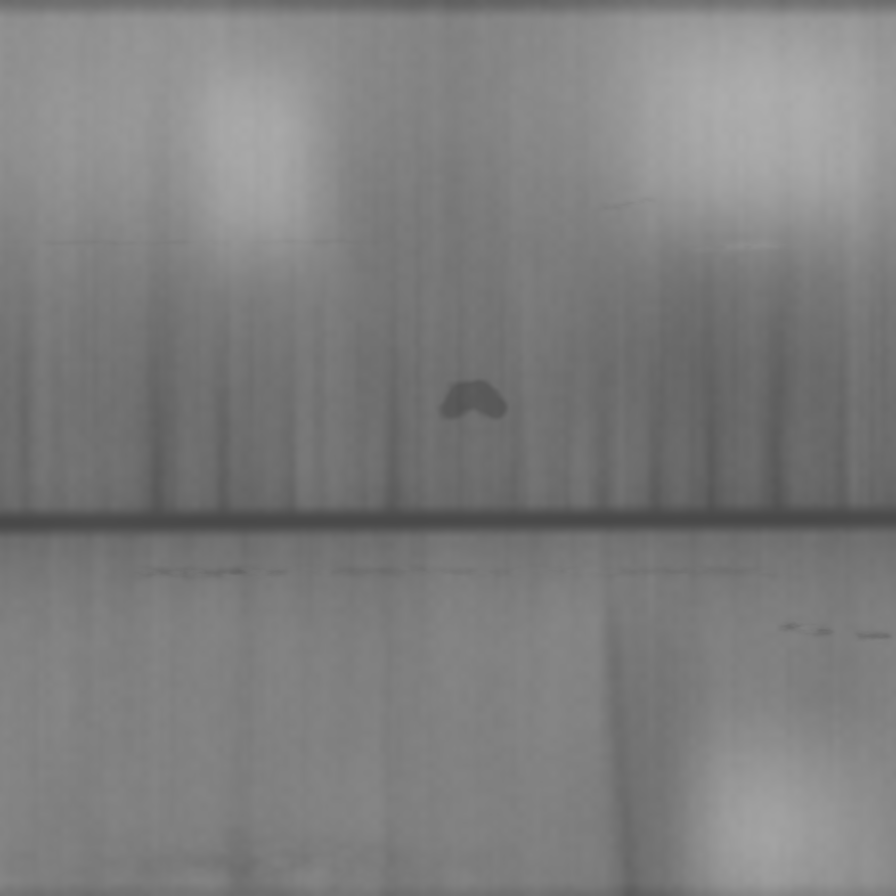
Reproduce this texture procedurally as a Shadertoy shader.

```glsl
// Weathered grey panels: two sheets meeting at a dark horizontal seam.
// Soft tonal gradients carry pale worn patches, stretched-noise streaks,
// looped drip stains above the seam, a blot and a few faint scratches.

const float SEAM_Y = 0.419;
const float SEAM_TONE = 0.285;

float hash(vec2 p) {
    vec3 q = fract(vec3(p.xyx) * 0.1031);
    q += dot(q, q.yzx + 33.33);
    return fract((q.x + q.y) * q.z);
}

float noise(vec2 p) {
    vec2 i = floor(p), f = fract(p);
    f = f * f * (3.0 - 2.0 * f);
    return mix(mix(hash(i), hash(i + vec2(1, 0)), f.x),
               mix(hash(i + vec2(0, 1)), hash(i + vec2(1, 1)), f.x), f.y);
}

float fbm(vec2 p) {
    float sum = 0.0, amp = 0.5;
    for (int i = 0; i < 4; i++) {
        sum += amp * noise(p);
        p = p * 2.03 + 17.3;
        amp *= 0.5;
    }
    return sum / 0.9375;
}

float bell(float d, float width) {
    return exp(-d * d / (width * width));
}

// Rectangle mask with separate edge blur in x and y
float softBox(vec2 p, vec2 center, vec2 halfSize, vec2 blur) {
    vec2 m = 1.0 - smoothstep(-blur, blur, abs(p - center) - halfSize);
    return m.x * m.y;
}

// Soft slanted mark, worn into dashes along its length
float scratch(vec2 p, vec2 center, float halfLen, float slope, float width) {
    vec2 d = p - center;
    d.y -= slope * d.x + 0.004 * (noise(vec2(p.x * 45.0, center.y * 90.0)) - 0.5);
    float span = 1.0 - smoothstep(0.6 * halfLen, halfLen, abs(d.x));
    float wear = smoothstep(0.2, 0.75, fbm(p * vec2(50.0, 110.0)));
    return span * bell(d.y, width) * wear;
}

// Vertical streaks from noise stretched strongly along y
float streaks(vec2 p, float seed) {
    float wide = noise(vec2(p.x * 22.0 + seed, p.y * 1.6)) - 0.5;
    float fine = noise(vec2(p.x * 62.0 + seed, p.y * 2.5)) - 0.5;
    float hair = noise(vec2(p.x * 150.0 + seed, p.y * 5.0)) - 0.5;
    return wide * 0.45 + fine * 0.37 + hair * 0.18;
}

// Soft dark runs rising from the seam and fading with height
float drips(vec2 p) {
    float sum = 0.0;
    for (int i = 0; i < 13; i++) {
        float id = float(i);
        float x = (id + 0.2 + 0.6 * hash(vec2(id, 5.0))) / 13.0;
        x += 0.004 * (noise(vec2(id * 9.0, p.y * 14.0)) - 0.5);
        float width = mix(0.006, 0.013, hash(vec2(id, 7.0)));
        float h = (p.y - SEAM_Y) / mix(0.22, 0.36, hash(vec2(id, 11.0)));
        float fade = 1.0 - smoothstep(0.0, 1.0, h);
        float clearing = smoothstep(0.03, 0.06, abs(x - 0.53));
        sum += bell(p.x - x, width) * fade * clearing * mix(0.3, 1.0, hash(vec2(id, 19.0)));
    }
    return sum;
}

// Blot of overlapping soft lobes with a ragged outline
float blot(vec2 p, vec2 center) {
    float lobes = 0.0;
    for (int i = 0; i < 7; i++) {
        float id = float(i);
        vec2 offset = vec2(hash(vec2(id, 2.0)), hash(vec2(id, 8.0))) - 0.5;
        offset.x = (id - 3.0) / 6.0 * 0.052;
        offset.y *= 0.026;
        lobes += bell(length(p - center - offset), 0.013);
    }
    return smoothstep(0.15, 1.1, lobes + 0.5 * (noise(p * 110.0) - 0.5));
}

float upperPanel(vec2 p) {
    float tone = mix(0.437, 0.555, smoothstep(0.54, 0.90, p.y));
    tone -= 0.055 * bell(p.x - 0.49, 0.13) * smoothstep(0.6, 0.85, p.y);
    tone += 0.035 * softBox(p, vec2(0.08, 0.86), vec2(0.12, 0.11), vec2(0.10));
    tone += 0.095 * softBox(p, vec2(0.29, 0.82), vec2(0.062, 0.10), vec2(0.045, 0.07));
    tone += 0.110 * softBox(p, vec2(0.845, 0.86), vec2(0.13, 0.11), vec2(0.08));
    float band = 1.0 - smoothstep(0.62, 0.85, p.y);
    tone += streaks(p, 5.0) * mix(0.05, 0.085, band);
    tone -= 0.065 * drips(p);
    tone -= 0.085 * blot(p, vec2(0.529, 0.552));
    tone -= 0.045 * scratch(p, vec2(0.70, 0.772), 0.036, 0.15, 0.004);
    tone -= 0.020 * scratch(p, vec2(0.22, 0.730), 0.24, 0.0, 0.003);
    tone += 0.030 * scratch(p, vec2(0.83, 0.725), 0.07, 0.0, 0.006);
    return tone;
}

float lowerPanel(vec2 p) {
    float tone = mix(0.508, 0.465, smoothstep(0.28, 0.41, p.y));
    tone += streaks(p, 41.0) * 0.055;
    tone += 0.13 * softBox(p, vec2(0.87, 0.07), vec2(0.09, 0.09), vec2(0.08, 0.09));
    // Long soft run with a shaded strip to its right
    float runMask = 1.0 - smoothstep(0.26, 0.38, p.y);
    tone -= 0.045 * runMask * bell(p.x - 0.69 - 0.06 * (0.2 - p.y), 0.012);
    tone -= 0.045 * runMask * softBox(p, vec2(0.725, 0.18), vec2(0.04, 0.3), vec2(0.04));
    // Grime near the foot and worn scratches under the seam
    float grime = smoothstep(0.3, 0.8, fbm(p * vec2(14.0, 22.0)));
    tone -= 0.06 * grime * bell(p.y - 0.035, 0.035) * bell(p.x - 0.29, 0.2);
    tone -= 0.060 * scratch(p, vec2(0.235, 0.361), 0.10, 0.0, 0.006);
    tone -= 0.030 * scratch(p, vec2(0.60, 0.362), 0.36, 0.0, 0.006);
    tone -= 0.095 * scratch(p, vec2(0.90, 0.298), 0.036, -0.1, 0.006);
    tone -= 0.080 * scratch(p, vec2(0.975, 0.290), 0.024, 0.0, 0.006);
    return tone;
}

void mainImage(out vec4 fragColor, in vec2 fragCoord) {
    vec2 uv = fragCoord / iResolution.xy;
    float seamDist = uv.y - SEAM_Y - 0.005 * (uv.x - 0.5);
    float tone = mix(lowerPanel(uv), upperPanel(uv), smoothstep(-0.015, 0.015, seamDist));
    // Cloudy variation and faint mottling
    tone += 0.05 * (fbm(uv * vec2(5.0, 3.5) + 9.0) - 0.5);
    tone += 0.014 * (noise(uv * 110.0) - 0.5);
    // Blurred seam with shadow, then dark top and bottom edges
    tone -= 0.03 * bell(seamDist, 0.04);
    float seam = 1.0 - smoothstep(0.001, 0.021, abs(seamDist));
    tone = mix(tone, SEAM_TONE, seam * (0.9 + 0.1 * noise(vec2(uv.x * 9.0, 1.0))));
    tone -= 0.13 * (1.0 - smoothstep(0.0, 0.024, 1.0 - uv.y));
    tone -= 0.05 * (1.0 - smoothstep(0.0, 0.018, uv.y));
    fragColor = vec4(vec3(tone), 1.0);
}
```
